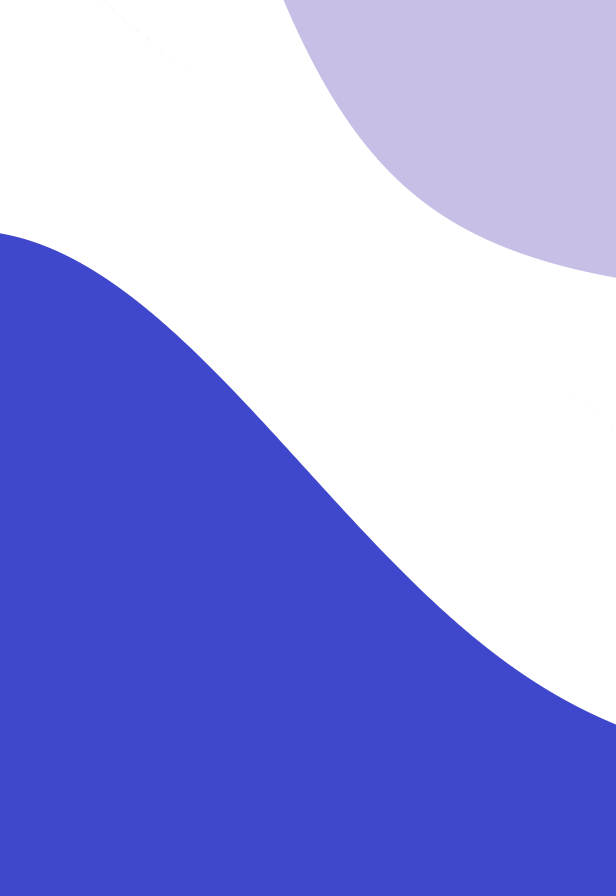
Reproduce this background procedurally as a Shadertoy shader.

```glsl
// Flat two-tone backdrop: a blue hill sweeping down from left to right and a
// lilac lobe in the upper right corner, both on white. The hill is a smooth
// polynomial height; the lobe is a conic built from barycentric weights.

const vec3 WHITE = vec3(1.0);
const vec3 BLUE  = vec3(0.247, 0.282, 0.800);
const vec3 LILAC = vec3(0.784, 0.749, 0.906);

// Antialiased coverage of the region where field > 0
float coverage(float field) {
    float slope = length(vec2(dFdx(field), dFdy(field)));
    return clamp(0.5 + field / max(slope, 1e-6), 0.0, 1.0);
}

float cross2(vec2 a, vec2 b) {
    return a.x * b.y - a.y * b.x;
}

// Height of the hill, with t running from -1 (left) to 1 (right)
float hillHeight(float t) {
    return 0.474 + t * (-0.3776 + t * (0.0039
         + t * (0.1204 + t * (-0.0124 - 0.0169 * t))));
}

// Conic through start and end, with its tangents meeting at corner.
// Positive inside; fullness sets how closely it hugs the corner.
float conicField(vec2 p, vec2 start, vec2 corner, vec2 end, float fullness) {
    vec2 toCorner = corner - start;
    vec2 toEnd = end - start;
    float area = cross2(toCorner, toEnd);
    float wCorner = cross2(p - start, toEnd) / area;
    float wEnd = cross2(toCorner, p - start) / area;
    float wStart = 1.0 - wCorner - wEnd;
    float field = fullness * wStart * wEnd - wCorner * wCorner;
    // Drop the second branch, which lies beyond the corner
    return wCorner < 1.0 ? field : -1.0;
}

void mainImage(out vec4 fragColor, in vec2 fragCoord) {
    vec2 uv = fragCoord / iResolution.xy;

    float hill = hillHeight(2.0 * uv.x - 1.0) - uv.y;
    float lobe = conicField(uv, vec2(0.4602, 1.0), vec2(0.623, 0.737),
                            vec2(1.0, 0.690), 6.6);

    vec3 color = mix(WHITE, LILAC, coverage(lobe));
    color = mix(color, BLUE, coverage(hill));
    fragColor = vec4(color, 1.0);
}
```
